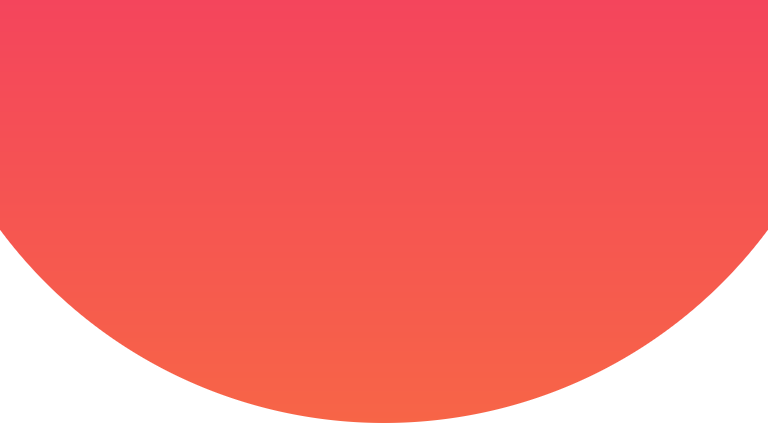
Reproduce this background procedurally as a Shadertoy shader.

```glsl
// A huge disc with a crimson to orange gradient, hanging from the top over white.

const vec3 CRIMSON = vec3(0.957, 0.271, 0.361);
const vec3 ORANGE  = vec3(0.969, 0.396, 0.278);
const vec3 PAPER   = vec3(1.0);

const float DISC_RADIUS = 1.1277;  // in canvas heights
const float DISC_BOTTOM = 0.0024;  // gap below the disc

float circleDistance(vec2 point, vec2 center, float radius) {
    return length(point - center) - radius;
}

// Coverage of a shape, softened over one pixel
float coverage(float dist, float pixel) {
    return clamp(0.5 - dist / pixel, 0.0, 1.0);
}

vec3 verticalGradient(float height, vec3 bottom, vec3 top) {
    return mix(bottom, top, clamp(height, 0.0, 1.0));
}

void mainImage(out vec4 fragColor, in vec2 fragCoord) {
    // Canvas units: height is 1, x is centered
    float pixel = 1.0 / iResolution.y;
    vec2 point = vec2(fragCoord.x - 0.5 * iResolution.x, fragCoord.y) * pixel;

    // The disc
    vec2 center = vec2(0.0, DISC_BOTTOM + DISC_RADIUS);
    float disc = coverage(circleDistance(point, center, DISC_RADIUS), pixel);

    // Gradient over the paper
    vec3 color = mix(PAPER, verticalGradient(point.y, ORANGE, CRIMSON), disc);
    fragColor = vec4(color, 1.0);
}
```
